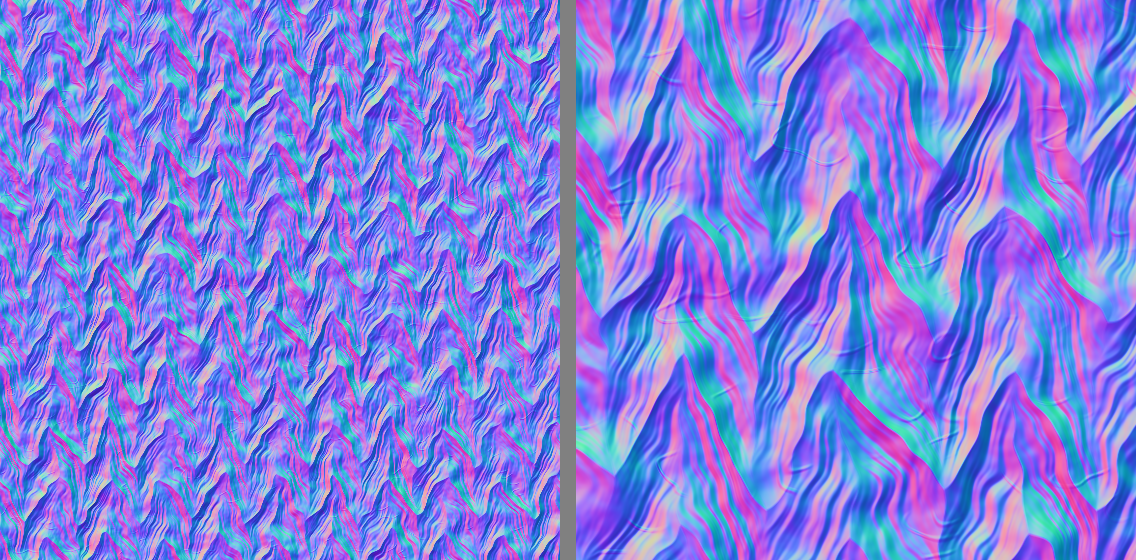
Left: the whole. Right: its middle third, enlarged.
This texture map is drawn by a three.js fragment shader. Its source:

```glsl
// Tangent-space normal map of fuzzy knitted wool: ten columns of V stitches, ten rows.
// A height field of leaf-shaped stitches, steep fibres and creases is differentiated
// into normals, with green pointing down. All noise is periodic, so the tile is seamless.
varying vec2 vUv;

vec2 hash2(vec2 p) {
  p = vec2(dot(p, vec2(127.1, 311.7)), dot(p, vec2(269.5, 183.3)));
  return fract(sin(p) * 43758.55);
}

vec2 gradientAt(vec2 cell, vec2 period) {
  float angle = 6.2832 * hash2(mod(cell, period)).x;
  return vec2(cos(angle), sin(angle));
}

// Gradient noise that repeats after a whole number of cells
float noise(vec2 p, vec2 period) {
  vec2 i = floor(p), f = p - i;
  vec2 w = f * f * f * (f * (f * 6.0 - 15.0) + 10.0);
  vec2 right = vec2(1.0, 0.0), up = vec2(0.0, 1.0);
  float a = dot(gradientAt(i, period), f);
  float b = dot(gradientAt(i + right, period), f - right);
  float c = dot(gradientAt(i + up, period), f - up);
  float d = dot(gradientAt(i + 1.0, period), f - 1.0);
  return 1.4 * mix(mix(a, b, w.x), mix(c, d, w.x), w.y);
}

// Wool height at q, measured in stitches
float woolHeight(vec2 q) {
  vec2 tile = vec2(10.0);
  float lump = noise(q * 3.0, tile * 3.0);
  float curl = noise(q * 2.0 + 5.0, tile * 2.0);

  // Loose, uneven yarn
  vec2 p = q + 0.14 * vec2(noise(q, tile), noise(q + 3.7, tile));
  p += vec2(0.07, 0.10) * vec2(curl, lump);
  p.x += 0.04 * noise(q * vec2(4.0, 5.0) + 2.3, vec2(40.0, 50.0));

  // Mirrored legs of each V, with stitch borders rising outward
  float x = p.x + 0.04;
  float column = mod(floor(x), 10.0);
  float s = fract(x) - 0.5;
  float d = 2.0 * abs(s);
  float leg = 2.0 * column + step(0.0, s);
  float rise = mix(d, 0.5 - 0.5 * cos(3.1416 * d), 0.5);
  float v = p.y - 0.78 * rise + 0.3;
  float row = mod(floor(v), 10.0);
  float t = fract(v);
  float c = 2.0 * d - 1.0;
  float edge = 1.0 - c * c * c * c;

  // Rounded stitch, with a different fullness in each
  vec2 vary = hash2(vec2(leg, row) + 0.5);
  float dome = 4.0 * t * (1.0 - t);
  float h = dome * (0.11 + 0.05 * (1.0 - c * c) + 0.14 * (vary.x - 0.45) * edge);

  // Fibres steeper than the stitch borders, separate in each stitch
  float w = p.y - (0.95 + 0.5 * vary.y) * d + 0.10 * curl;
  float strand = leg * 7.0 + row * 31.0;
  float coarse = noise(vec2(d * 1.6 + strand, w * 5.0), vec2(997.0, 50.0));
  float fine = noise(vec2(d * 3.2 + strand, w * 12.0), vec2(997.0, 120.0));
  h += edge * min(1.0, 1.8 * dome) * (0.050 * coarse + 0.018 * fine);

  // Stray upright hairs that cross the stitches
  vec2 lean = vec2(q.x + 0.12 * curl, q.y);
  h += 0.020 * noise(lean * vec2(9.0, 3.0), vec2(90.0, 30.0));
  h += 0.006 * noise(lean * vec2(22.0, 8.0) + 0.5, vec2(220.0, 80.0));

  // Lumps, fuzz and short thin creases
  h += 0.06 * lump + 0.05 * curl + 0.004 * noise(q * 14.0, tile * 14.0);
  float crease = abs(noise(q * vec2(3.0, 5.0) + 0.4 * lump, vec2(30.0, 50.0)));
  h -= 0.010 * smoothstep(0.08, 0.0, crease) * smoothstep(0.15, 0.5, lump);
  return h;
}

void main() {
  vec2 q = vUv * 10.0;
  vec2 e = vec2(0.01, 0.0);
  vec2 slope = vec2(woolHeight(q + e.xy) - woolHeight(q - e.xy),
                    woolHeight(q + e.yx) - woolHeight(q - e.yx)) / 0.02;
  vec3 normal = normalize(vec3(-slope.x, slope.y, 1.0));
  gl_FragColor = vec4(normal * 0.5 + 0.5, 1.0);
}
```
